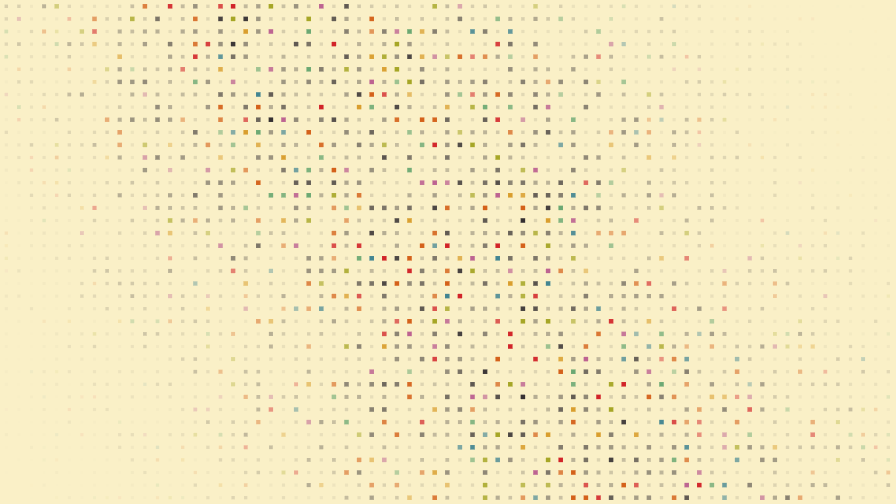
Reproduce this pattern procedurally as a WebGL 2 fragment shader.

```glsl
#version 300 es
precision highp float;
// A fine grid of small rounded squares on cream paper, 40 rows high.
// A slanted band, rippled by layered sines, sets how strongly dots are inked;
// a hash per cell picks neutral ink or a palette colour and its opacity.

uniform vec2 u_resolution;
out vec4 fragColor;

const float ROWS = 40.0;
const vec3 PAPER = vec3(0.982, 0.943, 0.782);
const vec3 INK = vec3(0.20, 0.18, 0.19);

// Orange appears twice so that it is the commonest accent.
const vec3 ACCENTS[8] = vec3[8](
    vec3(0.82, 0.14, 0.16),  // red
    vec3(0.83, 0.38, 0.10),  // orange
    vec3(0.83, 0.38, 0.10),  // orange
    vec3(0.85, 0.62, 0.18),  // ochre
    vec3(0.65, 0.65, 0.15),  // olive
    vec3(0.42, 0.66, 0.45),  // green
    vec3(0.26, 0.52, 0.57),  // teal
    vec3(0.74, 0.39, 0.57)   // mauve
);

// Integer hash of a cell, in 0..1; each salt gives an independent value.
float hash(vec2 cell, uint salt) {
    uint h = uint(cell.x) * 73856093u ^ uint(cell.y) * 19349663u ^ salt * 83492791u;
    h = (h ^ (h >> 16)) * 2246822519u;
    h = (h ^ (h >> 13)) * 3266489917u;
    h ^= h >> 16;
    return float(h >> 8) / 16777216.0;
}

// Three rotated sine layers, roughly -1..1.
float ripple(vec2 p) {
    float sum = 0.0;
    float amplitude = 0.5;
    for (int i = 0; i < 3; i++) {
        sum += amplitude * sin(p.x + 1.7 * sin(p.y));
        p = mat2(1.3, 1.2, -1.2, 1.3) * p + 2.1;
        amplitude *= 0.55;
    }
    return sum;
}

// Ink strength: a soft ridge running down from upper left to lower right.
float bandStrength(vec2 p, float halfWidth) {
    float offset = p.x - (1.18 - 0.58 * p.y) + 0.06 * ripple(p * 5.0);
    float falloff = offset / halfWidth;
    return exp(-falloff * falloff) * (1.0 + 0.15 * ripple(p * 9.0 + 4.0));
}

float roundedSquare(vec2 p, float halfSize, float radius) {
    vec2 q = abs(p) - halfSize + radius;
    return length(max(q, 0.0)) + min(max(q.x, q.y), 0.0) - radius;
}

// Colour in rgb, opacity in a.
vec4 dotPaint(vec2 cell, float strength) {
    float level = hash(cell, 1u);
    float accentChance = mix(0.14, 0.29, strength);
    if (hash(cell, 2u) < accentChance) {
        int index = int(hash(cell, 3u) * 8.0);
        return vec4(ACCENTS[index], min(strength * (0.65 + 0.65 * level), 1.0));
    }
    float opacity = strength * (0.14 + 0.86 * level * level * level);
    return vec4(INK, min(opacity, 1.0));
}

void main() {
    vec2 grid = gl_FragCoord.xy / u_resolution.y * ROWS;
    vec2 cell = floor(grid);
    vec2 local = fract(grid) - 0.5;
    float pixel = ROWS / u_resolution.y;

    float strength = clamp(bandStrength((cell + 0.5) / ROWS, 0.55), 0.0, 1.0);
    vec4 paint = dotPaint(cell, strength);

    // Stronger dots are slightly larger.
    float halfSize = mix(0.125, 0.18, smoothstep(0.0, 0.55, paint.a));
    float edge = roundedSquare(local, halfSize, 0.035);
    float coverage = clamp(0.5 - edge / pixel, 0.0, 1.0);

    fragColor = vec4(mix(PAPER, paint.rgb, paint.a * coverage), 1.0);
}
```
